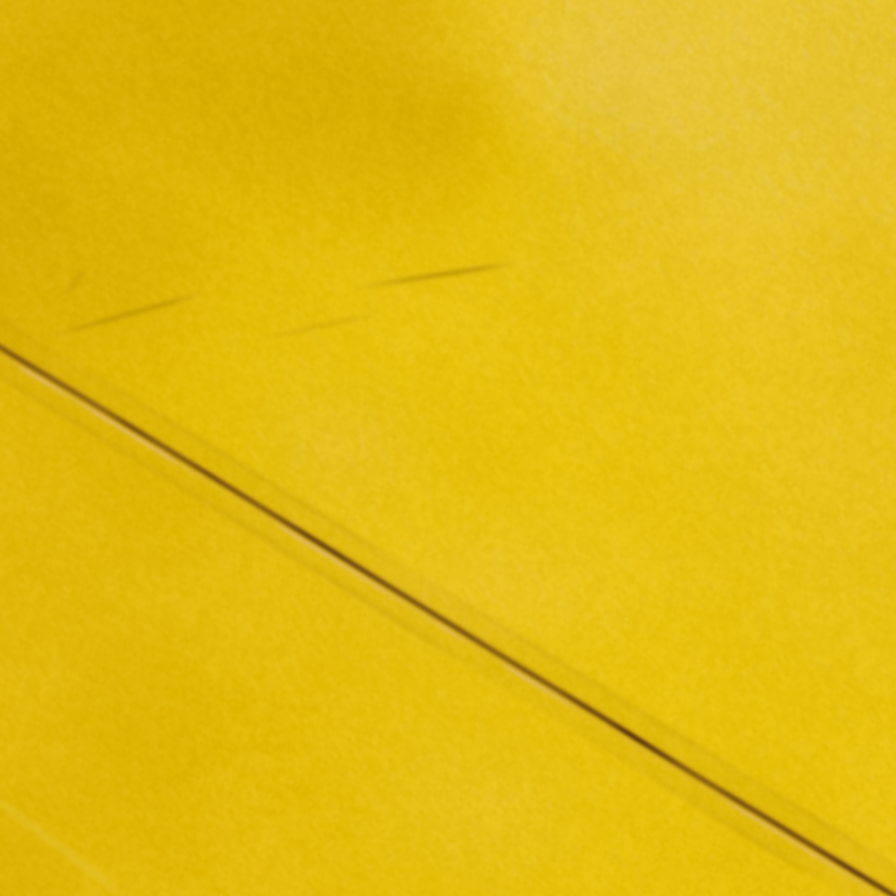
Give the GLSL for this texture, as a Shadertoy shader.

```glsl
// Yellow painted panel crossed by one dark diagonal seam with a pale lower lip.
// Broad soft patches tint the paint; slanted value noise adds mottling, flecks
// and grain, and segment distances draw the faint scratches.

const vec3 PAINT      = vec3(0.905, 0.757, 0.040);
const vec3 DEEP_PAINT = vec3(0.852, 0.685, 0.004);
const vec3 PALE_PAINT = vec3(0.905, 0.772, 0.260);
const vec3 SEAM_DARK  = vec3(0.350, 0.210, 0.060);
const vec3 SEAM_SOFT  = vec3(0.590, 0.420, 0.070);
const vec3 LIP_LIGHT  = vec3(0.890, 0.735, 0.400);
const vec3 SCRATCH    = vec3(0.690, 0.530, 0.020);

const float SEAM_START = 0.613;   // height at the left edge
const float SEAM_SLOPE = -0.615;
const float SEAM_WIDTH = 0.0032;
const float LIP_OFFSET = -0.0070;
const float RIDGE_OFFSET = 0.028; // faint lines on both sides
const float GRAIN = 0.020;
const float MOTTLE = 0.030;
const float FLECK = 0.22;

float hash(vec2 p) {
    vec3 q = fract(vec3(p.xyx) * 0.1031);
    q += dot(q, q.yzx + 33.33);
    return fract((q.x + q.y) * q.z);
}

float noise(vec2 p) {
    vec2 i = floor(p), f = fract(p);
    f = f * f * (3.0 - 2.0 * f);
    return mix(mix(hash(i), hash(i + vec2(1, 0)), f.x),
               mix(hash(i + vec2(0, 1)), hash(i + vec2(1, 1)), f.x), f.y);
}

float fbm(vec2 p) {
    float sum = 0.0, amp = 0.5;
    for (int i = 0; i < 4; i++) {
        sum += amp * noise(p);
        p = mat2(1.6, 1.2, -1.2, 1.6) * p + 7.3;
        amp *= 0.5;
    }
    return sum / 0.9375;
}

// Soft elliptical patch, 1 at its centre
float patchAt(vec2 p, vec2 centre, vec2 radius) {
    vec2 d = (p - centre) / radius;
    return exp(-dot(d, d));
}

// Gaussian line profile
float band(float d, float width) {
    return exp(-d * d / (width * width));
}

// Scratch between two points, faded at both ends
float scratch(vec2 p, vec2 a, vec2 b, float width) {
    vec2 ab = b - a;
    float t = dot(p - a, ab) / dot(ab, ab);
    float ends = smoothstep(-0.05, 0.5, t) * (1.0 - smoothstep(0.75, 1.05, t));
    return ends * band(length(p - a - ab * clamp(t, 0.0, 1.0)), width);
}

vec3 paint(vec2 p, float seam) {
    float cloud = fbm(p * 6.0) - 0.5;
    vec2 q = p + 0.06 * cloud;

    // Deeper tone in the upper left and at the left below the seam
    float deep = smoothstep(0.64, 0.92, q.y) * (1.0 - smoothstep(0.44, 0.62, q.x));
    deep = max(deep, 1.15 * patchAt(q, vec2(-0.02, 0.76), vec2(0.25, 0.22)));
    deep = max(deep, 0.60 * smoothstep(0.0, -0.04, seam) * (1.0 - smoothstep(0.0, 0.75, p.x)));
    vec3 col = mix(PAINT, DEEP_PAINT, clamp(deep, 0.0, 1.2));

    // Milky reflections: upper right, right edge and along the middle
    float pale = smoothstep(0.50, 0.70, q.x + 0.12 * (q.y - 0.9))
               * smoothstep(0.54, 0.90, q.y) * 0.62;
    pale += 0.30 * patchAt(q, vec2(0.66, 0.92), vec2(0.13, 0.09));
    pale += 0.38 * patchAt(q, vec2(0.37, 0.49), vec2(0.09, 0.07));
    pale += 0.30 * patchAt(q, vec2(0.56, 0.36), vec2(0.12, 0.06));
    pale += 0.30 * patchAt(q, vec2(0.95, 0.50), vec2(0.14, 0.20));
    pale += 0.20 * patchAt(q, vec2(0.55, 0.10), vec2(0.09, 0.07));

    // Sparse slanted flecks, denser where the paint is milky
    vec2 slant = vec2(p.x + 0.6 * p.y, p.y - 0.6 * p.x);
    float fleck = smoothstep(0.62, 0.90, noise(slant * vec2(95.0, 60.0) + 41.0));
    pale += FLECK * fleck * (0.5 + pale) * (1.0 - 0.6 * min(deep, 1.0));
    col = mix(col, PALE_PAINT, clamp(pale + 0.25 * cloud, 0.0, 1.0));

    // Mottling and fine grain
    float grain = noise(slant * vec2(150.0, 100.0)) + noise(slant.yx * 190.0 + 19.0) - 1.0;
    return col + MOTTLE * cloud + GRAIN * grain * vec3(0.9, 0.95, 1.8);
}

void mainImage(out vec4 fragColor, in vec2 fragCoord) {
    vec2 p = fragCoord / iResolution.xy;
    float seam = (p.y - SEAM_START - SEAM_SLOPE * p.x) / length(vec2(1.0, SEAM_SLOPE));
    seam += 0.002 * (noise(vec2(p.x * 9.0, 3.0)) - 0.5);
    vec3 col = paint(p, seam);

    // Scratches
    float marks = 0.45 * scratch(p, vec2(0.045, 0.622), vec2(0.225, 0.672), 0.0042);
    marks += 0.50 * scratch(p, vec2(0.390, 0.678), vec2(0.575, 0.706), 0.0042);
    marks += 0.18 * scratch(p, vec2(0.280, 0.620), vec2(0.420, 0.649), 0.0042);
    marks += 0.25 * scratch(p, vec2(0.070, 0.668), vec2(0.095, 0.700), 0.0042);
    col = mix(col, SCRATCH, marks);
    col = mix(col, PALE_PAINT, 0.4 * scratch(p, vec2(-0.06, 0.150), vec2(0.150, -0.008), 0.006));

    // Faint broken ridges and shade beside the seam
    float ridges = band(abs(seam) - RIDGE_OFFSET, 0.0045) * noise(vec2(p.x * 13.0, sign(seam) * 4.0));
    col = mix(col, SCRATCH, 0.22 * ridges + 0.11 * smoothstep(0.034, 0.020, abs(seam)));

    // Pale lip, worn in places
    float wear = smoothstep(0.2, 0.8, noise(vec2(p.x * 24.0, 8.0)));
    col = mix(col, LIP_LIGHT, (0.15 + 0.60 * wear) * band(seam - LIP_OFFSET, 0.0036));

    // Soft brown gap, darkest in three stretches
    float dark = 0.25 + 0.30 * noise(vec2(p.x * 34.0, 5.0));
    dark += 0.38 * (band(p.x - 0.35, 0.035) + band(p.x - 0.70, 0.065) + band(p.x - 0.96, 0.045));
    col = mix(col, SEAM_SOFT, 0.70 * band(seam, SEAM_WIDTH * 1.4));
    col = mix(col, SEAM_DARK, min(dark, 0.90) * band(seam, SEAM_WIDTH));

    fragColor = vec4(clamp(col, 0.0, 1.0), 1.0);
}
```
